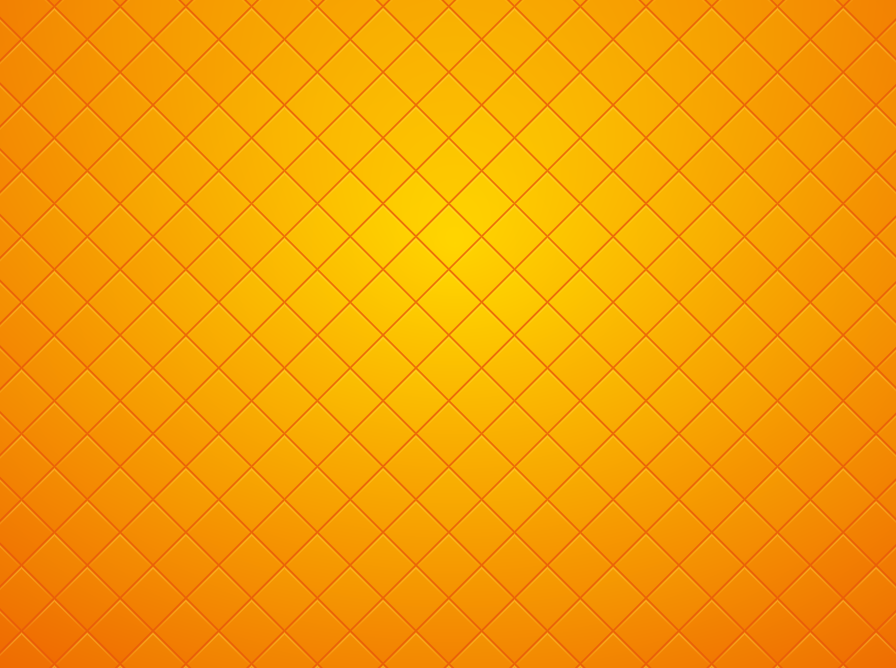
Write a WebGL 1 fragment shader that draws this background.

```glsl
precision highp float;

uniform vec2 u_resolution;

// Lengths are fractions of the canvas height, measured from its centre.
const float TILE_DIAGONAL = 0.0984;
const vec2 LATTICE_ORIGIN = vec2(0.0012, -0.0015);
const float GROOVE_HALF_WIDTH = 0.0013;
const float BEVEL_OFFSET = 0.0030;
const float BEVEL_HALF_WIDTH = 0.0010;

const vec2 GLOW_CENTRE = vec2(0.010, 0.135);
const vec2 GLOW_STRETCH = vec2(0.92, 1.08);

const vec3 CORE_COLOUR = vec3(1.00, 0.835, 0.00);
const vec3 RIM_COLOUR = vec3(0.93, 0.39, 0.01);
const vec3 GROOVE_COLOUR = vec3(0.91, 0.34, 0.04);
const vec3 BEVEL_COLOUR = vec3(1.00, 0.86, 0.34);

const float GROOVE_STRENGTH = 0.80;
const float BEVEL_STRENGTH = 0.38;
const float TILE_VARIATION = 0.014;
const float TILE_SLOPE = 0.030;

// Antialiased coverage of a stroke at the given distance from its axis.
float stroke(float distanceToAxis, float halfWidth, float pixel) {
    float coverage = (halfWidth - abs(distanceToAxis)) / pixel + 0.5;
    return clamp(coverage, 0.0, 1.0);
}

// Layered sines give each tile its own slight tone.
float tileTone(vec2 tile) {
    return 0.5 * (sin(dot(tile, vec2(2.3, 4.1))) + sin(dot(tile, vec2(5.7, 1.9)) + 1.3));
}

vec3 glow(vec2 p) {
    float radius = length((p - GLOW_CENTRE) * GLOW_STRETCH);
    return mix(CORE_COLOUR, RIM_COLOUR, min(radius, 1.1));
}

void main() {
    float pixel = 1.0 / u_resolution.y;
    vec2 p = (gl_FragCoord.xy - 0.5 * u_resolution) * pixel;

    // Diagonal lattice coordinates
    vec2 fromOrigin = p - LATTICE_ORIGIN;
    vec2 lattice = vec2(fromOrigin.x + fromOrigin.y, fromOrigin.x - fromOrigin.y) / TILE_DIAGONAL;
    vec2 tile = floor(lattice);
    vec2 local = lattice - tile;
    float side = TILE_DIAGONAL * 0.70711;

    // Background glow with faint tile shading
    vec3 colour = glow(p);
    float heightInTile = 0.5 * (local.x - local.y);
    colour.g += TILE_VARIATION * tileTone(tile) + TILE_SLOPE * heightInTile;

    // Pale bevel inside the two upper edges, strongest near the top corner
    float upperEdge = min(1.0 - local.x, local.y) * side;
    float bevel = stroke(upperEdge - BEVEL_OFFSET, BEVEL_HALF_WIDTH, pixel);
    bevel *= smoothstep(-0.2, 0.5, heightInTile);
    colour = mix(colour, BEVEL_COLOUR, BEVEL_STRENGTH * bevel);

    // Dark grooves between tiles
    vec2 edges = min(local, 1.0 - local) * side;
    float groove = stroke(min(edges.x, edges.y), GROOVE_HALF_WIDTH, pixel);
    colour = mix(colour, GROOVE_COLOUR, GROOVE_STRENGTH * groove);

    gl_FragColor = vec4(clamp(colour, 0.0, 1.0), 1.0);
}
```
